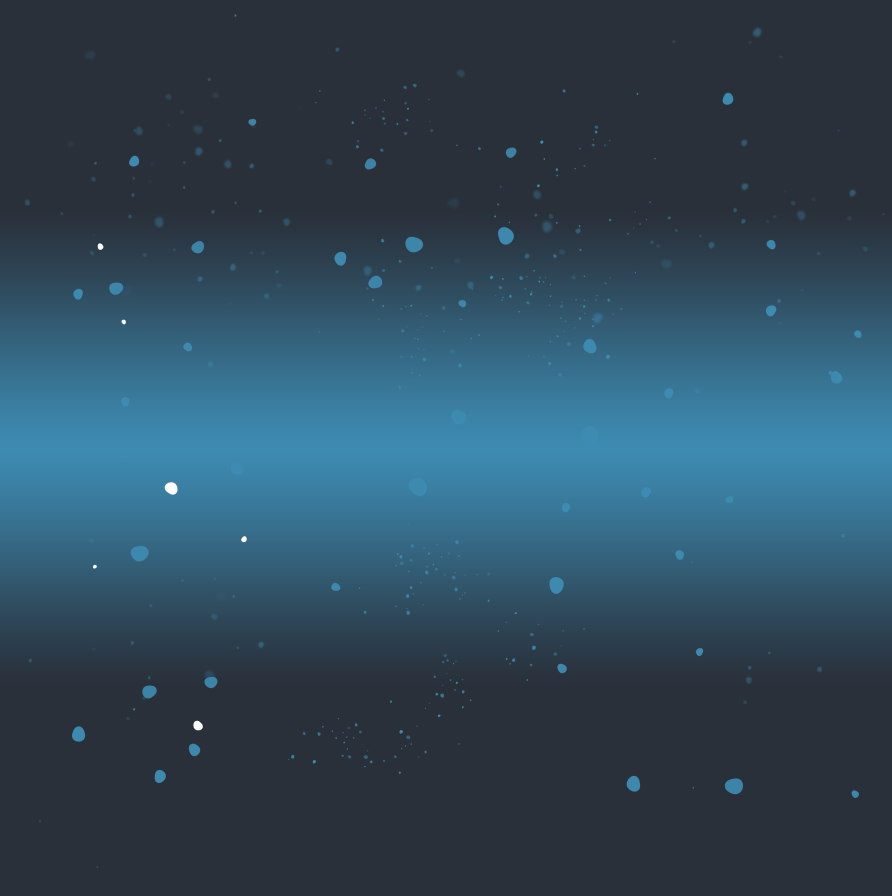
A Shadertoy shader for this background:

```glsl
// A glowing blue horizontal band on dark slate, sprinkled with paint-like drops.
// Four hashed scatter layers (mist, speckles, drops, white flecks) share one
// jittered-grid routine; soft elliptical clouds control where each layer is dense.

#define SLATE vec3(0.161, 0.188, 0.227)
#define BLUE vec3(0.240, 0.545, 0.698)
#define FLECK vec3(1.0)
#define BAND_CENTER 0.499
#define BAND_REACH 0.265
#define WOBBLE 0.08

const int MIST = 0;
const int SPECKLE = 1;
const int DROP = 2;
const int WHITE = 3;

vec3 hash3(vec2 p) {
    vec3 q = fract(p.xyx * vec3(0.1031, 0.1030, 0.0973));
    q += dot(q, q.yxz + 33.33);
    return fract((q.xxy + q.yzz) * q.zyx);
}

float valueNoise(vec2 p) {
    vec2 i = floor(p), f = fract(p);
    f = f * f * (3.0 - 2.0 * f);
    float low = mix(hash3(i).x, hash3(i + vec2(1, 0)).x, f.x);
    float high = mix(hash3(i + vec2(0, 1)).x, hash3(i + vec2(1, 1)).x, f.x);
    return mix(low, high, f.y);
}

// Soft elliptical patch of density
float cloud(vec2 p, vec2 center, vec2 size) {
    vec2 q = (p - center) / size;
    return exp(-dot(q, q));
}

// Chance that a grid cell of the given layer holds a dot
float density(vec2 p, int layer) {
    if (layer == MIST) {
        float d = cloud(p, vec2(0.21, 0.79), vec2(0.14, 0.13));
        d += cloud(p, vec2(0.19, 0.33), vec2(0.13, 0.09));
        d += cloud(p, vec2(0.88, 0.76), vec2(0.09, 0.12));
        d += cloud(p, vec2(0.85, 0.26), vec2(0.04, 0.05));
        d += 0.7 * cloud(p, vec2(0.50, 0.70), vec2(0.18, 0.08));
        return 0.26 * d;
    }
    if (layer == SPECKLE) {
        float d = cloud(p, vec2(0.43, 0.88), vec2(0.05, 0.025));
        d += cloud(p, vec2(0.665, 0.77), vec2(0.05, 0.065));
        d += cloud(p, vec2(0.61, 0.67), vec2(0.05, 0.055));
        d += 0.5 * cloud(p, vec2(0.455, 0.63), vec2(0.05, 0.06));
        d += cloud(p, vec2(0.48, 0.35), vec2(0.045, 0.04));
        d += cloud(p, vec2(0.585, 0.28), vec2(0.028, 0.025));
        d += cloud(p, vec2(0.515, 0.25), vec2(0.025, 0.025));
        d += cloud(p, vec2(0.425, 0.177), vec2(0.055, 0.025));
        return 0.65 * d * smoothstep(0.2, 0.75, valueNoise(p * 28.0));
    }
    if (layer == DROP) {
        vec2 inside = step(vec2(0.055, 0.09), p) * step(p, vec2(0.965, 0.925));
        float gap = cloud(p, vec2(0.45, 0.17), vec2(0.16, 0.13));
        gap += cloud(p, vec2(0.67, 0.92), vec2(0.11, 0.08));
        return inside.x * inside.y * 0.68 * (1.0 - min(gap, 1.0));
    }
    return 0.5 * cloud(p, vec2(0.17, 0.52), vec2(0.09, 0.25))
         + 0.26 * cloud(p, vec2(0.82, 0.38), vec2(0.10, 0.22));
}

// Slightly lopsided disc; softness is a fraction of its radius
float blob(vec2 d, float radius, vec2 phase, float softness) {
    float a = atan(d.y, d.x + 1e-6);
    float wave = sin(2.0 * a + 6.28 * phase.x) + 0.6 * sin(3.0 * a + 6.28 * phase.y);
    float edge = max(softness * radius, 0.7 / iResolution.y);
    return 1.0 - smoothstep(-edge, edge, length(d) - radius * (1.0 + WOBBLE * wave));
}

// Coverage of one layer: a jittered dot in each chosen grid cell
float scatter(vec2 p, int layer, float cells, vec2 radii, float softness, float minAlpha) {
    float cover = 0.0;
    vec2 home = floor(p * cells);
    for (int y = -1; y <= 1; y++) {
        for (int x = -1; x <= 1; x++) {
            vec2 cell = home + vec2(x, y);
            vec3 place = hash3(cell + 37.0 * float(layer + 1));
            vec3 look = hash3(cell + 71.0 * float(layer + 2));
            vec2 center = (cell + 0.1 + 0.8 * place.xy) / cells;
            if (place.z < density(center, layer)) {
                float radius = mix(radii.x, radii.y, look.x * look.x);
                float alpha = mix(minAlpha, 1.0, look.y);
                cover = max(cover, alpha * blob(p - center, radius, look.yz, softness));
            }
        }
    }
    return cover;
}

void mainImage(out vec4 fragColor, in vec2 fragCoord) {
    vec2 p = fragCoord / iResolution.xy;

    // Horizontal glow with gently rounded ends
    float glow = clamp(1.0 - abs(p.y - BAND_CENTER) / BAND_REACH, 0.0, 1.0);
    glow = mix(glow, smoothstep(0.0, 1.0, glow), 0.35);
    vec3 color = mix(SLATE, BLUE, glow);

    // Blue dots, from faint haze to solid drops
    color = mix(color, BLUE, 0.5 * scatter(p, MIST, 52.0, vec2(0.0015, 0.0055), 0.55, 0.1));
    color = mix(color, BLUE, scatter(p, SPECKLE, 150.0, vec2(0.0006, 0.0022), 0.2, 0.3));
    color = mix(color, BLUE, scatter(p, DROP, 10.0, vec2(0.004, 0.0105), 0.05, 0.9));

    // White flecks
    color = mix(color, FLECK, scatter(p, WHITE, 12.0, vec2(0.002, 0.008), 0.05, 1.0));

    fragColor = vec4(color, 1.0);
}
```
